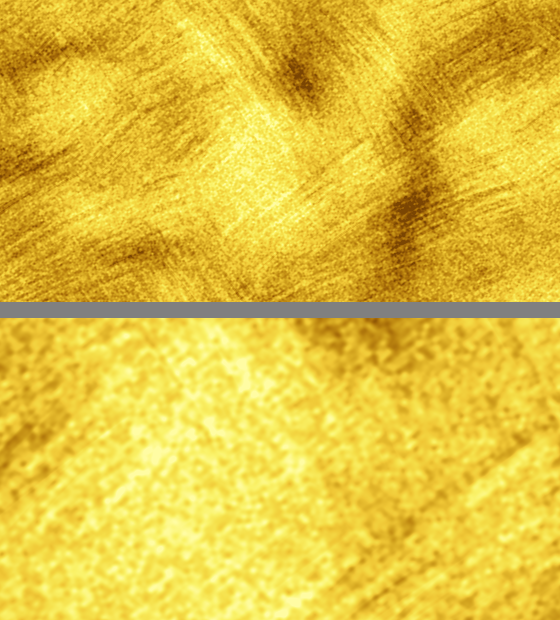
Top, the full canvas; bottom, a detail of the centre.
Reproduce this texture procedurally as a Shadertoy shader.

```glsl
// Brushed gold leaf: soft folds of light and shadow set a base tone, overlapping
// brush strokes scratch it in two main directions, and fine metallic grain
// breaks it up. The summed tone is looked up in a ramp from brown to pale gold.

const float BASE_TONE = 2.75;
const float SHEET_CONTRAST = 1.38;
const float RISING = 0.52;    // main stroke directions, in radians
const float FALLING = -0.95;

float hash(vec2 p) {
    vec3 q = fract(p.xyx * vec3(0.1031, 0.1030, 0.0973));
    q += dot(q, q.yzx + 33.33);
    return fract((q.x + q.y) * q.z);
}

// Smooth value noise in -1..1
float noise(vec2 p) {
    vec2 cell = floor(p), f = fract(p);
    f = f * f * (3.0 - 2.0 * f);
    float low = mix(hash(cell), hash(cell + vec2(1, 0)), f.x);
    float high = mix(hash(cell + vec2(0, 1)), hash(cell + vec2(1, 1)), f.x);
    return 2.0 * mix(low, high, f.y) - 1.0;
}

float fbm(vec2 p, int octaves) {
    float sum = 0.0, amplitude = 0.6;
    for (int i = 0; i < octaves; i++) {
        sum += amplitude * noise(p);
        p = p * 2.03 + 17.7;
        amplitude *= 0.5;
    }
    return sum;
}

// Coordinates of v in a frame turned by angle
vec2 turn(vec2 v, float angle) {
    float c = cos(angle), s = sin(angle);
    return vec2(c * v.x + s * v.y, c * v.y - s * v.x);
}

// Soft elliptical fold
float fold(vec2 p, vec2 center, vec2 radii, float angle) {
    vec2 q = turn(p - center, angle) / radii;
    return exp(-dot(q, q));
}

// Broad shadows and highlights of the uneven sheet
float sheetTone(vec2 p) {
    vec2 w = p + 0.07 * vec2(fbm(p * 5.0, 3), fbm(p * 5.0 + 40.0, 3));
    float shadow = 2.3 * fold(w, vec2(0.99, 0.73), vec2(0.11, 0.14), 0.3)
                 + 2.0 * fold(w, vec2(1.37, 0.32), vec2(0.09, 0.36), -0.1)
                 + 1.5 * fold(w, vec2(1.56, 0.78), vec2(0.34, 0.16), 0.6)
                 + 1.9 * fold(w, vec2(0.46, 0.18), vec2(0.18, 0.07), 0.2)
                 + 1.6 * fold(w, vec2(0.10, 0.43), vec2(0.24, 0.06), 0.1)
                 + 1.8 * fold(w, vec2(0.22, 0.81), vec2(0.26, 0.05), 0.3);
    float light = 1.5 * fold(w, vec2(1.27, 0.83), vec2(0.14, 0.16), 0.0)
                + 1.4 * fold(w, vec2(0.66, 0.84), vec2(0.13, 0.08), -0.4)
                + 1.0 * fold(w, vec2(0.77, 0.44), vec2(0.27, 0.19), 0.4)
                + 1.1 * fold(w, vec2(1.76, 0.48), vec2(0.16, 0.22), -0.4);
    return light - shadow + 1.2 * fbm(w * 3.4 + 8.0, 4);
}

// Long parallel bristle marks running along q.x, with sparse dark scratches
float bristles(vec2 q, float seed) {
    q.y += 0.25 * q.x * q.x;
    float fine = noise(vec2(q.x * 4.0, q.y * 110.0) + seed);
    float broad = noise(vec2(q.x * 3.0, q.y * 45.0) + seed + 31.0);
    float scratch = smoothstep(0.45, 0.85, noise(vec2(q.x * 4.0, q.y * 80.0) + seed + 67.0));
    return 0.85 * fine + 0.6 * broad - 0.9 * scratch;
}

// Overlapping strokes, one per jittered grid cell; later ones cover earlier ones
float strokeTone(vec2 p, float size, float seed) {
    vec2 home = floor(p / size);
    float tone = 0.0;
    for (int y = -1; y <= 1; y++)
    for (int x = -1; x <= 1; x++) {
        vec2 cell = home + vec2(x, y);
        vec2 id = cell + seed;
        vec2 center = (cell + vec2(hash(id), hash(id + 11.3))) * size;
        float angle = hash(id + 23.7) < 0.58 ? RISING : FALLING;
        angle += 0.5 * (hash(id + 37.1) - 0.5);
        vec2 q = turn(p - center, angle);
        float ragged = 0.16 * noise(vec2(q.x * 6.0, q.y * 70.0) + seed);
        float edge = max(abs(q.x) / (0.95 * size), abs(q.y) / (0.5 * size)) + ragged;
        float cover = 1.0 - smoothstep(0.6, 0.88, edge);
        float lift = 1.1 * (hash(id + 53.9) - 0.45);
        tone = mix(tone, lift + bristles(q, 100.0 * hash(id + 71.0)), cover);
    }
    return tone;
}

// Small glittering flecks; two crossed layers hide the noise lattice
float grainTone(vec2 p) {
    float along = noise(turn(p, RISING + 0.1) * vec2(115.0, 165.0));
    float across = noise(turn(p, FALLING + 0.4) * vec2(130.0, 155.0) + 19.0);
    return 0.95 * along + 0.85 * across;
}

vec3 goldRamp(float tone) {
    const vec3 gold[8] = vec3[8](
        vec3(0.48, 0.27, 0.01), vec3(0.64, 0.41, 0.03), vec3(0.75, 0.54, 0.07),
        vec3(0.84, 0.66, 0.13), vec3(0.94, 0.78, 0.21), vec3(0.96, 0.87, 0.28),
        vec3(0.98, 0.95, 0.41), vec3(1.00, 0.99, 0.64));
    vec3 color = gold[0];
    for (int i = 1; i < 8; i++)
        color = mix(color, gold[i], clamp(tone + 2.0 - float(i), 0.0, 1.0));
    return color;
}

void mainImage(out vec4 fragColor, in vec2 fragCoord) {
    vec2 p = fragCoord / iResolution.y;
    float strokes = 0.85 * strokeTone(p, 0.36, 5.0) + 0.6 * strokeTone(p, 0.25, 91.0);
    float tone = BASE_TONE + SHEET_CONTRAST * sheetTone(p) + strokes + grainTone(p);
    fragColor = vec4(goldRamp(tone), 1.0);
}
```
